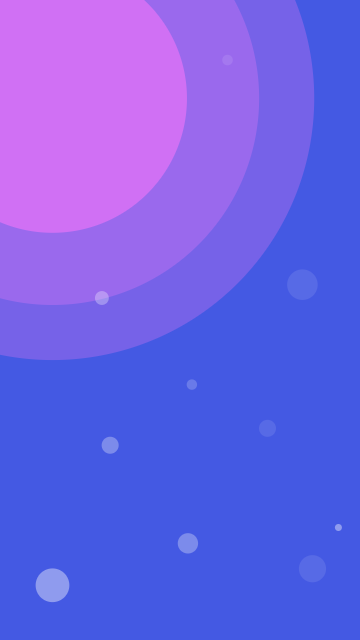
A WebGL 1 fragment shader for this background:

```glsl
precision highp float;

uniform vec2 u_resolution;

const vec3 SKY = vec3(0.267, 0.349, 0.890);
const vec3 OUTER_RING = vec3(0.463, 0.384, 0.910);
const vec3 MIDDLE_RING = vec3(0.604, 0.412, 0.930);
const vec3 CORE = vec3(0.815, 0.440, 0.955);
const vec3 DOT_COLOR = vec3(1.0);

// Antialiased disc coverage, one pixel wide at the edge
float disc(vec2 point, vec2 center, float radius, float pixel) {
    return clamp(0.5 - (length(point - center) - radius) / pixel, 0.0, 1.0);
}

// Blend a translucent dot over the base colour
vec3 addDot(vec3 base, vec2 point, vec2 center, float radius, float opacity, float pixel) {
    return mix(base, DOT_COLOR, opacity * disc(point, center, radius, pixel));
}

// Concentric discs, from the widest to the core
vec3 addSun(vec3 base, vec2 point, vec2 center, float pixel) {
    vec3 color = mix(base, OUTER_RING, disc(point, center, 0.727, pixel));
    color = mix(color, MIDDLE_RING, disc(point, center, 0.574, pixel));
    return mix(color, CORE, disc(point, center, 0.3735, pixel));
}

void main() {
    // Canvas width is one unit
    float pixel = 1.0 / u_resolution.x;
    vec2 p = gl_FragCoord.xy * pixel;

    vec3 color = addSun(SKY, p, vec2(0.1458, 1.5046), pixel);

    // Faint dots
    color = addDot(color, p, vec2(0.632, 1.611), 0.0146, 0.1, pixel);
    color = addDot(color, p, vec2(0.840, 0.987), 0.0424, 0.1, pixel);
    color = addDot(color, p, vec2(0.743, 0.588), 0.0236, 0.1, pixel);
    color = addDot(color, p, vec2(0.868, 0.198), 0.0377, 0.1, pixel);

    // Medium dots
    color = addDot(color, p, vec2(0.533, 0.7095), 0.0144, 0.2, pixel);
    color = addDot(color, p, vec2(0.283, 0.950), 0.0192, 0.3, pixel);
    color = addDot(color, p, vec2(0.306, 0.541), 0.0236, 0.3, pixel);
    color = addDot(color, p, vec2(0.522, 0.2685), 0.0282, 0.3, pixel);

    // Bright dots
    color = addDot(color, p, vec2(0.940, 0.3125), 0.0097, 0.4, pixel);
    color = addDot(color, p, vec2(0.1458, 0.152), 0.0468, 0.4, pixel);

    gl_FragColor = vec4(color, 1.0);
}
```
